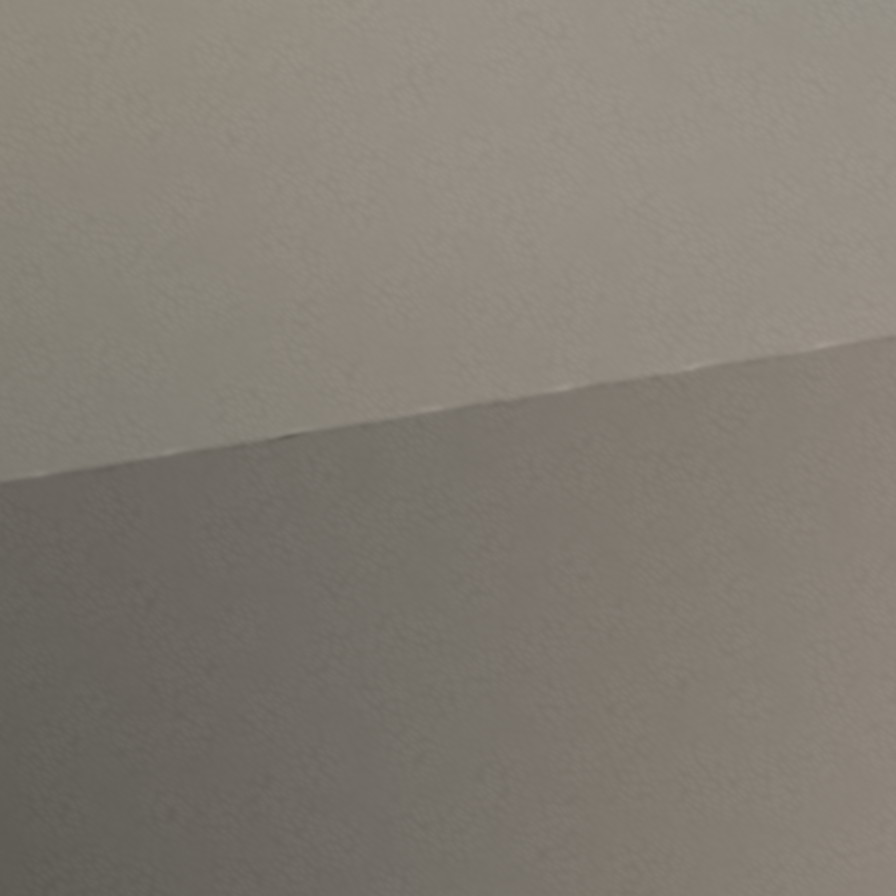
Write a Shadertoy shader that draws this texture.

```glsl
const float FOLD_START = 0.4630;    // fold height at the left side
const float FOLD_RISE = 0.164;
const float FOLD_SOFTNESS = 0.0055;
const float GLINT_CENTER = 0.48;
const float GLINT_SPACING = 0.147;
const float GRAIN_SCALE = 135.0;
const float GRAIN_AMOUNT = 0.030;
const float PATCH_SCALE = 15.0;
const float MOTTLE_SCALE = 38.0;
const float MOTTLE_AMOUNT = 0.008;
const float TAU = 6.28318;

const vec3 UPPER_TOP_LEFT = vec3(0.558, 0.532, 0.485);
const vec3 UPPER_TOP_RIGHT = vec3(0.578, 0.557, 0.522);
const vec3 UPPER_FOLD_LEFT = vec3(0.488, 0.472, 0.438);
const vec3 UPPER_FOLD_RIGHT = vec3(0.590, 0.560, 0.520);
const vec3 LOWER_FOLD_LEFT = vec3(0.406, 0.392, 0.364);
const vec3 LOWER_FOLD_RIGHT = vec3(0.538, 0.508, 0.472);
const vec3 LOWER_BASE_LEFT = vec3(0.368, 0.356, 0.334);
const vec3 LOWER_BASE_RIGHT = vec3(0.548, 0.518, 0.478);

vec2 hash2(vec2 p) {
    vec3 q = fract(vec3(p.xyx) * vec3(0.1031, 0.1030, 0.0973));
    q += dot(q, q.yzx + 33.33);
    return fract((q.xx + q.yz) * q.zy);
}

// Distance to the nearest scattered cell centre
float cellular(vec2 p) {
    vec2 cell = floor(p);
    vec2 local = fract(p);
    float nearest = 2.0;
    for (int y = -1; y <= 1; y++) {
        for (int x = -1; x <= 1; x++) {
            vec2 offset = vec2(x, y);
            vec2 delta = offset + hash2(cell + offset + 150.0) - local;
            nearest = min(nearest, dot(delta, delta));
        }
    }
    return sqrt(nearest);
}

// Paper fibres along a falling diagonal, stronger in scattered patches
float paperGrain(vec2 uv) {
    vec2 fibre = vec2(dot(uv, vec2(0.80, -0.60)), dot(uv, vec2(0.60, 0.80)));
    float fine = cellular(fibre * vec2(0.6, 1.2) * GRAIN_SCALE) - 0.5;
    float broad = cellular(fibre * vec2(0.6, 1.0) * MOTTLE_SCALE + 7.0) - 0.5;
    float strength = mix(1.1, 0.35, smoothstep(0.15, 0.75, cellular(uv * PATCH_SCALE)));
    return -fine * GRAIN_AMOUNT * strength - broad * MOTTLE_AMOUNT;
}

float bump(float d, float width) {
    return exp(-d * d / (width * width));
}

void mainImage(out vec4 fragColor, in vec2 fragCoord) {
    vec2 uv = fragCoord / iResolution.xy;

    // Fold line with a slight waver
    float foldY = FOLD_START + FOLD_RISE * uv.x
        + 0.0008 * sin(uv.x * 41.0) + 0.0004 * sin(uv.x * 97.0);
    float height = uv.y - foldY;
    float softness = max(FOLD_SOFTNESS, 0.75 / iResolution.y);

    // Light across the two planes
    float rise = clamp(height / (1.0 - foldY), 0.0, 1.0);
    float drop = clamp(-height / foldY, 0.0, 1.0);
    float across = mix(uv.x, sin(uv.x * TAU * 0.25), 0.3);
    vec3 upper = mix(mix(UPPER_FOLD_LEFT, UPPER_FOLD_RIGHT, across),
                     mix(UPPER_TOP_LEFT, UPPER_TOP_RIGHT, across), rise);
    upper += 0.016 * bump(uv.x - 0.55, 0.35) * smoothstep(0.1, 0.6, rise);
    float lowerAcross = pow(uv.x, 1.08);
    vec3 lower = mix(mix(LOWER_FOLD_LEFT, LOWER_FOLD_RIGHT, lowerAcross),
                     mix(LOWER_BASE_LEFT, LOWER_BASE_RIGHT, lowerAcross), drop);
    vec3 color = mix(lower, upper, smoothstep(-softness, softness, height));

    // Long glints and patchy shadow along the fold
    float wave = 0.5 + 0.5 * cos((uv.x - GLINT_CENTER) * TAU / GLINT_SPACING);
    float broken = 0.5 + 0.3 * sin(uv.x * 173.0) + 0.2 * sin(uv.x * 311.0);
    float glint = 0.012 + 0.065 * pow(wave, 2.5) * (0.5 + 0.5 * broken);
    color += glint * bump(height, 0.0038);
    color -= 0.030 * broken * (1.0 - wave) * bump(height + 0.005, 0.004);
    color -= 0.080 * bump(uv.x - 0.322, 0.016) * bump(height + 0.0035, 0.0030);

    // Paper surface
    color += paperGrain(uv);

    fragColor = vec4(color, 1.0);
}
```
